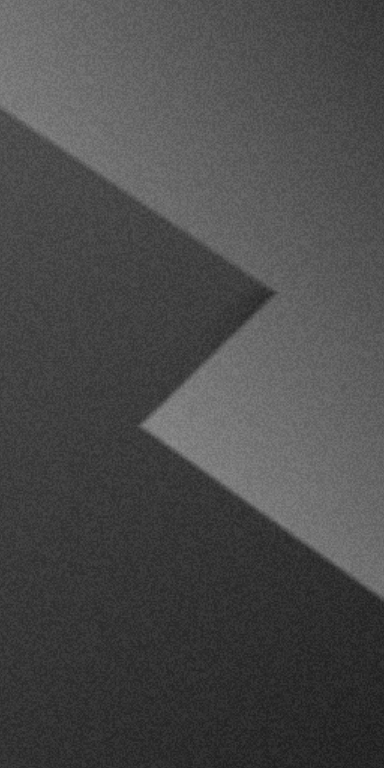
Write a Shadertoy shader that draws this background.

```glsl
// Fold corners, in canvas widths
const vec2 FOLD_START = vec2(0.0, 1.721);
const vec2 FOLD_RIGHT = vec2(0.719, 1.237);
const vec2 FOLD_LEFT = vec2(0.365, 0.891);
const vec2 FOLD_END = vec2(1.0, 0.4375);
const float EDGE_SOFTNESS = 0.011;

// Grey levels at the top left, and their change per width right and down
const float LIGHT_LEVEL = 0.443;
const vec2 LIGHT_SLOPE = vec2(-0.223, 0.138);
const float DARK_LEVEL = 0.325;
const vec2 DARK_SLOPE = vec2(-0.05, -0.066);

const float SHADOW_DEPTH = 0.05;
const float SHADOW_WIDTH = 0.085;
const float SHADOW_REACH = 0.32;
const float GRAIN_SCALE = 256.0;
const float GRAIN_AMOUNT = 0.085;

float hash(vec2 p) {
    vec3 q = fract(vec3(p.xyx) * 0.1031);
    q += dot(q, q.yzx + 33.33);
    return fract((q.x + q.y) * q.z);
}

float valueNoise(vec2 p) {
    vec2 cell = floor(p);
    vec2 f = fract(p);
    f = f * f * (3.0 - 2.0 * f);
    float low = mix(hash(cell), hash(cell + vec2(1.0, 0.0)), f.x);
    float high = mix(hash(cell + vec2(0.0, 1.0)), hash(cell + 1.0), f.x);
    return mix(low, high, f.y);
}

// Signed distance to a line, positive on the left of a to b
float lineSide(vec2 p, vec2 a, vec2 b) {
    vec2 along = normalize(b - a);
    return dot(p - a, vec2(-along.y, along.x));
}

void mainImage(out vec4 fragColor, in vec2 fragCoord) {
    vec2 uv = fragCoord / iResolution.xy;
    vec2 p = uv * vec2(1.0, 2.0);
    vec2 fromTopLeft = vec2(p.x, 2.0 - p.y);

    // Zigzag boundary between the two sheets
    float upper = lineSide(p, FOLD_START, FOLD_RIGHT);
    float middle = lineSide(p, FOLD_RIGHT, FOLD_LEFT);
    float lower = lineSide(p, FOLD_LEFT, FOLD_END);
    float sheet = max(upper, min(middle, lower));
    float lightMask = smoothstep(-EDGE_SOFTNESS, EDGE_SOFTNESS, sheet);

    // Sheet gradients
    float light = LIGHT_LEVEL + dot(LIGHT_SLOPE, fromTopLeft);
    float dark = DARK_LEVEL + dot(DARK_SLOPE, fromTopLeft);

    // Shade along the inner fold, fading away from its right corner
    float nearFold = 1.0 - smoothstep(0.0, SHADOW_WIDTH, abs(middle));
    float nearCorner = 1.0 - smoothstep(0.0, SHADOW_REACH, distance(p, FOLD_RIGHT));
    dark -= SHADOW_DEPTH * nearFold * nearCorner;

    // Fine grain
    float shade = mix(dark, light, lightMask);
    shade += GRAIN_AMOUNT * (valueNoise(p * GRAIN_SCALE) - 0.5);

    fragColor = vec4(vec3(shade), 1.0);
}
```
